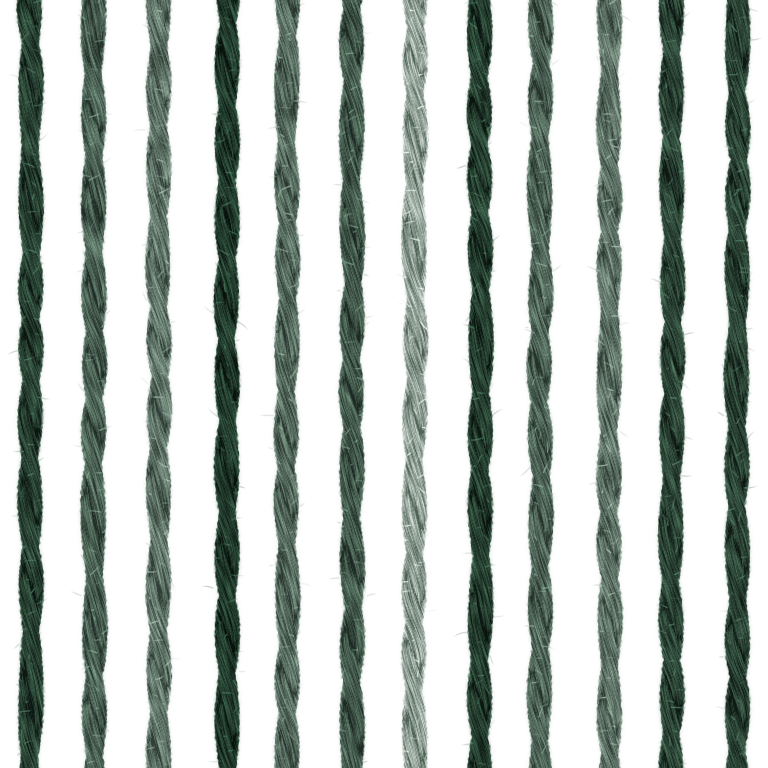
Give the GLSL for this pattern, as a WebGL 1 fragment shader.

```glsl
precision highp float;
// Twelve vertical two-ply wool yarns in greens and grey-greens on white, with loose hairs.

uniform vec2 u_resolution;

const float PI = 3.14159265;
const float STRANDS = 12.0;
const float HALF_TURNS = 9.0;    // twists of a yarn over the canvas height
const float PLY_RADIUS = 0.0108;
const float PLY_SWING = 0.0055;  // sideways travel of each ply
const float PLY_DEPTH = 0.008;   // travel towards the viewer
const float HAIR_ROWS = 60.0;

float hash(vec2 p) {
  return fract(sin(dot(p, vec2(127.1, 311.7))) * 43758.545);
}

vec2 gradient(vec2 cell) {
  float angle = 2.0 * PI * hash(cell);
  return vec2(cos(angle), sin(angle));
}

// Gradient noise, roughly -1 to 1
float noise(vec2 p) {
  vec2 i = floor(p);
  vec2 f = p - i;
  vec2 w = f * f * f * (f * (f * 6.0 - 15.0) + 10.0);
  vec2 e = vec2(1.0, 0.0);
  float low = mix(dot(gradient(i), f), dot(gradient(i + e.xy), f - e.xy), w.x);
  float high = mix(dot(gradient(i + e.yx), f - e.yx), dot(gradient(i + e.xx), f - e.xx), w.x);
  return 1.4 * mix(low, high, w.y);
}

// Selects entry 0 to 11 from three groups of four
float pick(float index, vec4 a, vec4 b, vec4 c) {
  vec4 group = index < 4.0 ? a : (index < 8.0 ? b : c);
  vec4 slot = vec4(equal(vec4(0.0, 1.0, 2.0, 3.0), vec4(mod(index, 4.0))));
  return dot(group, slot);
}

vec3 woolColor(float light, float tone) {
  vec3 shadow = mix(vec3(0.03, 0.07, 0.05), vec3(0.34, 0.42, 0.37), tone);
  vec3 bright = mix(vec3(0.25, 0.42, 0.32), vec3(0.94, 0.97, 0.95), tone);
  return mix(shadow, bright, light);
}

// Height of a rounded ply at a sideways distance from its axis
float plyHeight(float across, float depth) {
  return depth + sqrt(max(PLY_RADIUS * PLY_RADIUS - across * across, 0.0));
}

// Slanted fibres along a ply, coarse bundles plus fine threads
float fibres(vec2 p, float seed) {
  float slant = p.x + 0.2 * p.y;
  float bundles = noise(vec2(slant * 330.0 + seed, p.y * 20.0));
  float threads = noise(vec2(slant * 720.0 - seed, p.y * 45.0));
  return 0.6 * bundles + 0.4 * threads;
}

// Coverage of short curved hairs around one yarn
float hairs(vec2 p, float seed, float pixel) {
  float cover = 0.0;
  for (int j = -2; j <= 2; j++) {
    float row = floor(p.y * HAIR_ROWS) + float(j);
    vec2 id = vec2(row, seed);
    vec2 root = vec2((hash(id) - 0.5) * 0.034, (row + hash(id + 3.1)) / HAIR_ROWS);
    vec2 dir = normalize(vec2(2.4 * hash(id + 5.7) - 1.2, hash(id + 7.3) - 0.35));
    float size = mix(0.006, 0.022, hash(id + 9.9));
    vec2 q = p - root;
    float along = dot(q, dir);
    float bend = 40.0 * (hash(id + 12.4) - 0.5);
    float across = dot(q, vec2(-dir.y, dir.x)) + bend * along * along;
    float line = 1.0 - smoothstep(0.0, 0.0005 + pixel, abs(across));
    float span = smoothstep(0.0, 0.002, along) * (1.0 - smoothstep(0.5 * size, size, along));
    cover = max(cover, line * span * mix(0.3, 1.0, hash(id + 15.8)));
  }
  return cover;
}

void main() {
  vec2 uv = gl_FragCoord.xy / u_resolution;
  float pixel = 1.0 / min(u_resolution.x, u_resolution.y);

  // Yarn under this point: its tone and slightly uneven position
  float strand = min(floor(uv.x * STRANDS), STRANDS - 1.0);
  float seed = strand * 17.3;
  float tone = pick(strand, vec4(0.05, 0.32, 0.5, 0.0),
                    vec4(0.42, 0.27, 0.9, 0.03), vec4(0.36, 0.5, 0.08, 0.08));
  float center = pick(strand, vec4(0.47, 0.47, 0.48, 0.55),
                      vec4(0.48, 0.5, 0.48, 0.5), vec4(0.44, 0.52, 0.5, 0.52));
  float wander = 0.0025 * noise(vec2(uv.y * 7.0, seed + 0.5));
  vec2 p = vec2(uv.x - (strand + center) / STRANDS - wander, uv.y);

  // Two plies wound around each other
  float uneven = 0.45 * noise(vec2(uv.y * 4.0, seed + 4.5));
  float turn = PI * (HALF_TURNS * uv.y + hash(vec2(strand, 2.0)) + uneven);
  float swing = PLY_SWING * cos(turn);
  float depth = PLY_DEPTH * sin(turn);
  float heightA = plyHeight(p.x - swing, depth);
  float heightB = plyHeight(p.x + swing, -depth);
  float side = heightA > heightB ? 1.0 : -1.0;
  float seam = 1.0 - smoothstep(0.0, 0.006, abs(heightA - heightB));

  // Ragged outline
  float fray = 0.0012 * noise(vec2(p.x * 300.0 + seed, p.y * 190.0));
  float edge = min(abs(p.x - swing), abs(p.x + swing)) - PLY_RADIUS + fray;
  float body = 1.0 - smoothstep(-pixel, pixel, edge);

  // Light on the wool
  float patches = noise(vec2(p.x * 60.0 + seed, p.y * 24.0));
  float grain = noise(p * 420.0 + seed);
  float light = 0.46 + 0.75 * fibres(vec2(p.x - side * swing, p.y), seed + side * 5.3);
  light += 0.16 * patches + 0.12 * grain - 0.38 * seam * smoothstep(0.0, -0.006, edge);
  light += 0.16 * smoothstep(-0.003, 0.0, edge);
  vec3 wool = woolColor(clamp(light, 0.0, 1.15), tone);

  // Soft fuzz, yarn, then loose hairs on top
  float fuzz = 0.28 * exp(-max(edge, 0.0) / 0.0014) * (0.8 + 0.5 * grain);
  vec3 color = mix(vec3(1.0), woolColor(0.8, tone), fuzz);
  color = mix(color, wool, body);
  vec3 hairColor = mix(woolColor(0.9, tone), woolColor(1.3, tone), body);
  color = mix(color, hairColor, hairs(p, seed, pixel) * mix(0.3, 0.7, body));
  gl_FragColor = vec4(clamp(color, 0.0, 1.0), 1.0);
}
```
